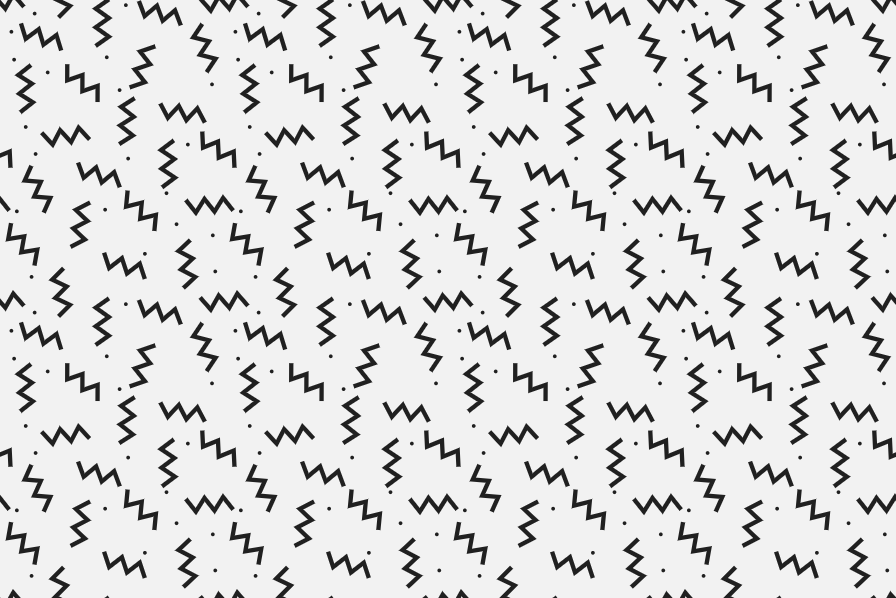
Reproduce this pattern procedurally as a WebGL 2 fragment shader.

```glsl
#version 300 es
precision highp float;

uniform vec2 u_resolution;
out vec4 fragColor;

// Lengths are fractions of the canvas height.
const vec3 PAPER = vec3(0.949);
const vec3 INK = vec3(0.125);
const vec2 REPEATS = vec2(4.0, 2.0);    // tiles across and up
const int COUNT = 22;                   // zigzags per tile
const float LATTICE_STEP = 6.0;         // gives a nearly hexagonal layout
const float ANGLE_STEP = 9.0;           // keeps neighbours from lining up
const float ANGLE_JITTER = 0.3;
const vec2 ANGLE_RANGE = vec2(-2.1, 0.44);
const float SHAPE_JITTER = 0.024;
const float DOT_JITTER = 0.016;
const vec2 HALF_SEGMENT = vec2(0.0078, 0.011);
const float LAST_SEGMENT = 4.0;
const float HALF_STROKE = 0.0036;
const float DOT_RADIUS = 0.0031;
const float DOT_CLEARANCE = 0.0085;

// Three hashed values in 0..1 for an item and a seed
vec3 hash3(int item, int seed) {
    uvec3 h = uvec3(item, seed, item + 57 * seed) * 1664525u + 1013904223u;
    h.x += h.y * h.z; h.y += h.z * h.x; h.z += h.x * h.y;
    h ^= h >> 16u;
    h.x += h.y * h.z; h.y += h.z * h.x; h.z += h.x * h.y;
    return vec3(h >> 8u) / 16777216.0;
}

// Shortest offset on a tile whose opposite edges meet
vec2 wrapOffset(vec2 offset, vec2 tile) {
    return offset - tile * round(offset / tile);
}

vec2 latticePoint(int i) {
    return fract(float(i) * vec2(LATTICE_STEP, 1.0) / float(COUNT));
}

// Mitred zigzag with square-cut ends, centred on the origin
float zigzagDistance(vec2 p) {
    vec2 along = normalize(vec2(HALF_SEGMENT.x, -HALF_SEGMENT.y));
    float middle = 0.5 * LAST_SEGMENT;
    float segment = clamp(round(p.x / (2.0 * HALF_SEGMENT.x) + middle),
                          0.0, LAST_SEGMENT);
    float side = mod(segment, 2.0) < 0.5 ? -1.0 : 1.0;
    float x = p.x - (segment - middle) * 2.0 * HALF_SEGMENT.x;
    float lineY = side * x * HALF_SEGMENT.y / HALF_SEGMENT.x;
    float band = abs(p.y - lineY) * along.x - HALF_STROKE;
    vec2 tip = HALF_SEGMENT * vec2(LAST_SEGMENT + 1.0, -1.0);
    float cap = abs(dot(p, along)) - dot(tip, along);
    return max(band, cap);
}

// Distance to the closest of the scattered zigzags
float zigzagField(vec2 p, vec2 tile) {
    float nearest = 1.0;
    for (int i = 0; i < COUNT; i++) {
        vec3 random = hash3(i, 3);
        vec2 centre = latticePoint(i) * tile + (random.xy - 0.5) * SHAPE_JITTER;
        float slot = fract(float(i) * ANGLE_STEP / float(COUNT)
                           + (random.z - 0.5) * ANGLE_JITTER);
        float angle = mix(ANGLE_RANGE.x, ANGLE_RANGE.y, slot);
        float c = cos(angle), s = sin(angle);
        vec2 offset = wrapOffset(p - centre, tile);
        vec2 local = vec2(c * offset.x + s * offset.y,
                          c * offset.y - s * offset.x);
        nearest = min(nearest, zigzagDistance(local));
    }
    return nearest;
}

// Dots sit in the gaps of the lattice, where no zigzag is too close
float dotField(vec2 p, vec2 tile) {
    vec2 gap = vec2(LATTICE_STEP + 2.0, 5.0) / (3.0 * float(COUNT));
    float nearest = 1.0;
    vec2 nearestCentre = vec2(0.0);
    for (int i = 0; i < COUNT; i++) {
        vec3 random = hash3(i, 8);
        float side = random.z < 0.5 ? -1.0 : 1.0;
        vec2 centre = (latticePoint(i) + side * gap) * tile
                    + (random.xy - 0.5) * DOT_JITTER;
        float d = length(wrapOffset(p - centre, tile)) - DOT_RADIUS;
        if (d < nearest) {
            nearest = d;
            nearestCentre = centre;
        }
    }
    return zigzagField(nearestCentre, tile) > DOT_CLEARANCE ? nearest : 1.0;
}

void main() {
    vec2 uv = gl_FragCoord.xy / u_resolution;
    vec2 tile = u_resolution / u_resolution.y / REPEATS;
    vec2 p = fract(uv * REPEATS) * tile;

    float d = min(zigzagField(p, tile), dotField(p, tile));
    float coverage = clamp(0.5 - d * u_resolution.y, 0.0, 1.0);
    fragColor = vec4(mix(PAPER, INK, coverage), 1.0);
}
```
